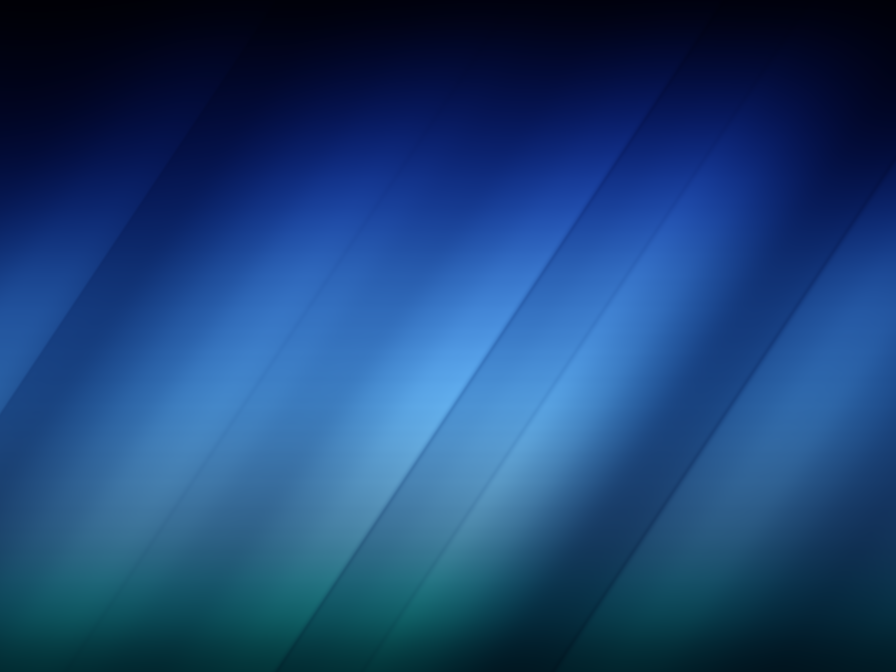
This background is drawn by a Shadertoy shader. Its source:

```glsl
// Slanted sheets of blue light that fade to black above and to teal below.
// A vertical colour ramp is dimmed by a light level: soft beams laid across
// the slant, cut by the edges of overlapping panes, plus one central glow.

const float ASPECT = 4.0 / 3.0;       // design width in canvas heights
const float SLANT = 0.667;            // sideways run per unit of height
const float AMBIENT = 0.6;            // light level between the beams
const vec3 DIM_POWER = vec3(2.0, 1.4, 0.9); // dim light turns bluer
const vec2 GLOW_CENTER = vec2(0.64, 0.42);
const float GLOW_RADIUS = 0.2;
const float GLOW_STRENGTH = 0.1;
const float CORNER_DIM = 0.45;
const float CREASE_WIDTH = 0.005;
const float SHADOW_WIDTH = 0.035;
const float GRAIN = 0.004;

// Colours at equal steps of height, bottom to top
const int STOPS = 11;
const vec3 RAMP[STOPS] = vec3[STOPS](
    vec3(0.00, 0.19, 0.20), vec3(0.08, 0.47, 0.48), vec3(0.32, 0.55, 0.67),
    vec3(0.38, 0.63, 0.81), vec3(0.36, 0.66, 0.91), vec3(0.30, 0.58, 0.88),
    vec3(0.24, 0.49, 0.83), vec3(0.13, 0.31, 0.71), vec3(0.05, 0.15, 0.49),
    vec3(0.01, 0.05, 0.25), vec3(0.00, 0.00, 0.04));

// Beams and dim gaps: position across the slant, width, strength
const int BEAMS = 6;
const vec3 BEAM[BEAMS] = vec3[BEAMS](
    vec3(0.06, 0.15, 0.25), vec3(0.57, 0.12, 0.27),
    vec3(0.75, 0.08, -0.10), vec3(1.15, 0.13, -0.13),
    vec3(-0.20, 0.08, -0.08), vec3(-0.55, 0.15, -0.10));

// Beams that a pane edge cuts off
const vec3 LEFT_BEAM = vec3(-0.32, 0.12, 0.11);
const vec3 MAIN_BEAM = vec3(0.38, 0.14, 0.30);
const vec3 RIGHT_BEAM = vec3(0.94, 0.12, 0.13);
const float MAIN_BEAM_KEPT = 0.6;     // share seen through the next pane

// Pane edges: position across the slant, crease depth, shadow depth
// (a negative shadow is a sheen)
const int PANES = 5;
const vec3 PANE[PANES] = vec3[PANES](
    vec3(-0.256, 0.02, 0.02), vec3(0.097, 0.025, 0.01),
    vec3(0.410, 0.09, 0.02), vec3(0.540, 0.05, -0.03),
    vec3(0.824, 0.11, -0.02));

float bell(float x) { return exp(-x * x); }

float beamLight(float s, vec3 beam) {
    return beam.z * bell((s - beam.x) / beam.y);
}

// Rises from 0 to 1 across a pane edge
float pastEdge(float s, float edge) {
    float soft = max(0.003, 1.0 / iResolution.y);
    return smoothstep(-soft, soft, s - edge);
}

// Quadratic spline through the ramp, free of visible bands
vec3 rampColor(float y) {
    float t = clamp(y, 0.0, 1.0) * float(STOPS - 1);
    int i = int(floor(t + 0.5));
    float f = t - float(i);
    vec3 below = RAMP[max(i - 1, 0)];
    vec3 above = RAMP[min(i + 1, STOPS - 1)];
    return below * 0.5 * (0.5 - f) * (0.5 - f)
         + RAMP[i] * (0.75 - f * f)
         + above * 0.5 * (0.5 + f) * (0.5 + f);
}

// Layered sines: faint brushing along the rows and the slant
float brushing(float s, float y) {
    float rows = sin(y * 97.0) + sin(y * 223.0 + 1.7) + sin(y * 391.0 + 4.1);
    float rays = sin(s * 47.0 + 0.6) + sin(s * 89.0 + 2.3);
    return GRAIN * (0.5 * rows + rays);
}

void mainImage(out vec4 fragColor, in vec2 fragCoord) {
    vec2 p = fragCoord / iResolution.xy * vec2(ASPECT, 1.0);
    float s = p.x - SLANT * p.y;

    // Beams and central glow
    float light = AMBIENT;
    for (int i = 0; i < BEAMS; i++) light += beamLight(s, BEAM[i]);
    light += beamLight(s, LEFT_BEAM) * (1.0 - pastEdge(s, PANE[0].x));
    light += beamLight(s, MAIN_BEAM)
           * mix(1.0, MAIN_BEAM_KEPT, pastEdge(s, PANE[2].x));
    light += beamLight(s, RIGHT_BEAM) * pastEdge(s, PANE[4].x);
    light += GLOW_STRENGTH * bell(length(p - GLOW_CENTER) / GLOW_RADIUS);

    // Creases and the soft shadows beside them
    for (int i = 0; i < PANES; i++) {
        float d = s - PANE[i].x;
        float shadow = pastEdge(d, 0.0) * exp(-max(d, 0.0) / SHADOW_WIDTH);
        light *= 1.0 - PANE[i].y * bell(d / CREASE_WIDTH) - PANE[i].z * shadow;
    }

    // Dark upper corners, then brushing
    float side = smoothstep(0.25, 0.7, abs(p.x - 0.72));
    light *= 1.0 - CORNER_DIM * side * smoothstep(0.5, 0.9, p.y);
    light *= 1.0 + brushing(s, p.y);

    vec3 color = rampColor(p.y) * pow(vec3(max(light, 0.0)), DIM_POWER);
    fragColor = vec4(clamp(color, 0.0, 1.0), 1.0);
}
```
